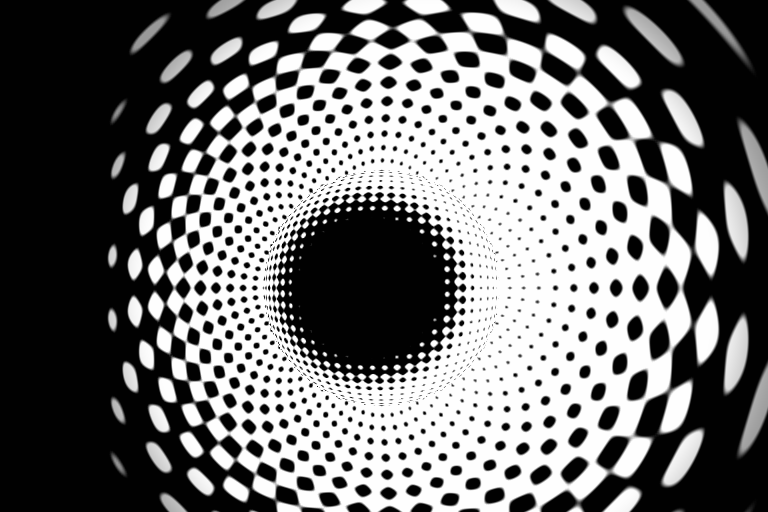
A Shadertoy shader for this background:

```glsl
// A dotted grid wrapped around a dark sphere, flaring into pale shards at the rim.

// Lengths are in canvas heights, measured from the canvas centre.
const vec2  GRID_CENTRE  = vec2(-0.023, -0.0625);
const float RING_DRIFT   = 0.08;    // rightward shift of each ring per unit radius
const float SPHERE_R     = 0.2305;
const float RIM_R        = 0.5586;  // radius where the grid coordinate is RIM_CELLS
const float RIM_CELLS    = 4.5;
const float LOG_STEP     = 0.095;   // logarithmic spacing of the rings

const vec2  LIGHT_CENTRE = vec2(0.09, -0.0625);
const float LIGHT_R      = 0.215;
const float LIGHT_FALL   = 1.6;
const vec2  CORE_CENTRE  = vec2(-0.031, -0.0625);
const float CORE_INNER   = 0.133;
const float CORE_OUTER   = 0.215;
const vec2  LEFT_SHADE   = vec2(-0.477, -0.584); // where shade starts and is full

const vec3  INK   = vec3(0.005);
const vec3  PAPER = vec3(0.995);
const float HALF_PI = 1.5707963;

// Radius of the drifting ring that passes through q.
float ringRadius(vec2 q) {
    float k = RING_DRIFT;
    float a = 1.0 - k * k;
    return (sqrt(k * k * q.x * q.x + a * dot(q, q)) - k * q.x) / a;
}

// Grid distance from the axis: bulging in the sphere, logarithmic outside.
float gridDistance(float r) {
    float outerCells = RIM_CELLS + log(RIM_R / max(r, SPHERE_R)) / LOG_STEP;
    float bulge = asin(min(r / SPHERE_R, 1.0)) / HALF_PI;
    return outerCells * bulge;
}

// Warped square-grid coordinates.
vec2 warpedGrid(vec2 p) {
    vec2 q = p - GRID_CENTRE;
    float r = max(ringRadius(q), 1e-4);
    vec2 direction = (q - vec2(RING_DRIFT * r, 0.0)) / r;
    return direction * gridDistance(r);
}

// 0 at the dot centres, 1 at the cell corners.
float dotField(vec2 cell) {
    vec2 wave = cos(4.0 * HALF_PI * cell);
    return 0.5 - 0.25 * (wave.x + wave.y);
}

// Share of the field covered by ink: more at the rim, the left and the core.
float inkLevel(vec2 p, float lightDist) {
    float rim = 0.04 + LIGHT_FALL * max(lightDist - LIGHT_R, 0.0);
    rim += 0.35 * (1.0 - smoothstep(LEFT_SHADE.y, LEFT_SHADE.x, p.x));
    float coreDist = length(p - CORE_CENTRE);
    float core = 1.12 * (CORE_OUTER - coreDist) / (CORE_OUTER - CORE_INNER);
    return max(rim, core);
}

void mainImage(out vec4 fragColor, in vec2 fragCoord) {
    vec2 p = (fragCoord - 0.5 * iResolution.xy) / iResolution.y;
    float lightDist = length(p - LIGHT_CENTRE);

    // Threshold the dots with a soft edge.
    float field = dotField(warpedGrid(p));
    float level = inkLevel(p, lightDist);
    float soft = 0.05 + 0.6 * fwidth(field);
    float white = smoothstep(level - soft, level + soft, field);

    // Dim the outermost shards.
    white *= mix(1.0, 0.6, smoothstep(0.55, 0.72, lightDist));
    white *= 1.0 - smoothstep(1.0, 1.12, level);

    fragColor = vec4(mix(INK, PAPER, white), 1.0);
}
```
